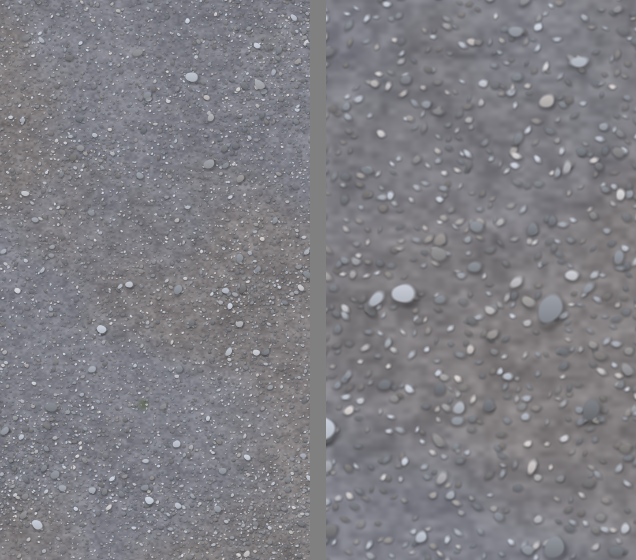
Left: the whole. Right: its middle third, enlarged.
A WebGL 2 fragment shader for this texture:

```glsl
#version 300 es
precision highp float;
// Gravel ground seen from above: mottled grey-brown silt with a little moss,
// covered by four grids of jittered pebbles, from grit up to large stones.
// Broad noise gathers the pebbles into drifts; each one casts a soft shadow.

uniform vec2 u_resolution;
out vec4 fragColor;

const vec3 COOL_SILT = vec3(0.497, 0.502, 0.540);
const vec3 WARM_SILT = vec3(0.503, 0.488, 0.496);
const vec3 MOSS = vec3(0.365, 0.395, 0.315);
const vec3 COOL_TINT = vec3(0.965, 0.995, 1.050);
const vec3 WARM_TINT = vec3(1.020, 0.995, 0.985);
const float SOFTNESS = 0.0010;
const int LAYERS = 4;

// Integer hash: three random values in 0..1 for a cell and a seed
vec3 hash3(vec2 cell, int seed) {
  uvec3 v = uvec3(ivec3(ivec2(cell), seed));
  v = v * 1664525u + 1013904223u;
  v.x += v.y * v.z; v.y += v.z * v.x; v.z += v.x * v.y;
  v ^= v >> 16u;
  v.x += v.y * v.z; v.y += v.z * v.x; v.z += v.x * v.y;
  return vec3(v >> 8u) / 16777216.0;
}

float valueNoise(vec2 p, int seed) {
  vec2 i = floor(p), f = fract(p);
  f = f * f * (3.0 - 2.0 * f);
  float low = mix(hash3(i, seed).x, hash3(i + vec2(1, 0), seed).x, f.x);
  float high = mix(hash3(i + vec2(0, 1), seed).x, hash3(i + vec2(1, 1), seed).x, f.x);
  return mix(low, high, f.y);
}

float fbm(vec2 p, int seed) {
  float sum = 0.0, weight = 0.5;
  for (int i = 0; i < 3; i++) {
    sum += weight * valueNoise(p, seed + i);
    p = p * 2.1 + 7.3;
    weight *= 0.5;
  }
  return sum / 0.875;
}

// How strongly stones gather at a place, 0..1
float drift(vec2 p) {
  return smoothstep(0.42, 0.70, fbm(p * vec2(6.5, 8.5), 11));
}

// Approximate distance to a slightly lumpy ellipse, q in the stone's own frame
float pebbleDistance(vec2 q, vec2 radii, float phase) {
  vec2 n = q / radii;
  float lump = 0.09 * sin(2.6 * n.x + phase) * cos(2.2 * n.y - phase);
  return (length(n) - 1.0 + lump) * radii.y;
}

vec3 silt(vec2 p) {
  vec3 colour = mix(COOL_SILT, WARM_SILT, smoothstep(0.35, 0.65, fbm(p * 4.0, 21)));
  float broad = fbm(p * vec2(9.0, 14.0), 31) - 0.5;
  float mottle = fbm(p * vec2(60.0, 90.0), 41) - 0.5;
  float grain = valueNoise(p * vec2(210.0, 270.0), 51) - 0.5;
  return colour + 0.07 * broad + 0.13 * mottle + 0.085 * grain;
}

// Rare mossy tufts, more common toward the bottom
float mossCover(vec2 p) {
  const float GRID = 9.0;
  vec2 home = floor(p * GRID);
  float cover = 0.0;
  for (int k = 0; k < 9; k++) {
    vec2 cell = home + vec2(k % 3, k / 3) - 1.0;
    vec3 h = hash3(cell, 61);
    vec2 d = p - (cell + 0.2 + 0.6 * h.xy) / GRID;
    float present = step(h.z, mix(0.22, 0.01, smoothstep(0.0, 0.6, cell.y / GRID)));
    float radius = mix(0.014, 0.034, h.x);
    cover = max(cover, present * (1.0 - smoothstep(0.1, 1.0, length(d * vec2(0.8, 1.2)) / radius)));
  }
  return cover * smoothstep(0.25, 0.65, fbm(p * 85.0, 71));
}

// Lays one grid of pebbles over the colour beneath; level 0 is the finest
vec3 addPebbles(vec3 colour, vec2 p, int level, float edge) {
  float size = float(level);
  float grid = 150.0 * pow(0.62, size);
  vec2 home = floor(p * grid);
  for (int k = 0; k < 9; k++) {
    vec2 cell = home + vec2(k % 3, k / 3) - 1.0;
    vec3 place = hash3(cell, 100 + level);
    vec3 shape = hash3(cell, 200 + level);
    vec3 look = hash3(cell, 300 + level);
    vec2 centre = (cell + 0.15 + 0.7 * place.xy) / grid;
    float chance = 0.45 * pow(0.36, size) + 0.38 * pow(0.70, size) * drift(centre);
    if (place.z > chance) continue;

    // Stones mostly lie flat, leaning either way
    float angle = 0.25 + 2.2 * (shape.x - 0.5);
    mat2 turn = mat2(cos(angle), -sin(angle), sin(angle), cos(angle));
    float radius = mix(0.17, 0.33, shape.y * shape.y) / grid;
    vec2 radii = radius * vec2(1.25, mix(0.68, 1.05, shape.z));
    vec2 d = p - centre;
    float phase = 6.283 * look.z;

    vec2 castBy = radius * vec2(0.18, -0.42);
    float shade = pebbleDistance(turn * (d - castBy), radii * 1.08, phase);
    colour *= 1.0 - 0.21 * (1.0 - smoothstep(-edge, edge + 0.3 * radius, shade));

    float body = 1.0 - smoothstep(-edge, edge, pebbleDistance(turn * d, radii, phase));
    float tone = mix(0.46, 0.83, pow(look.x, 1.8)) + 0.045 * d.y / radius;
    vec3 tint = mix(COOL_TINT, WARM_TINT, smoothstep(0.25, 0.95, look.y - 0.08 * size));
    colour = mix(colour, tone * tint, body);
  }
  return colour;
}

void main() {
  vec2 p = gl_FragCoord.xy / u_resolution.y;
  float edge = max(SOFTNESS, 0.6 / u_resolution.y);
  vec3 colour = mix(silt(p), MOSS, 0.75 * mossCover(p));
  for (int level = 0; level < LAYERS; level++) {
    colour = addPebbles(colour, p, level, edge);
  }
  fragColor = vec4(colour, 1.0);
}
```
